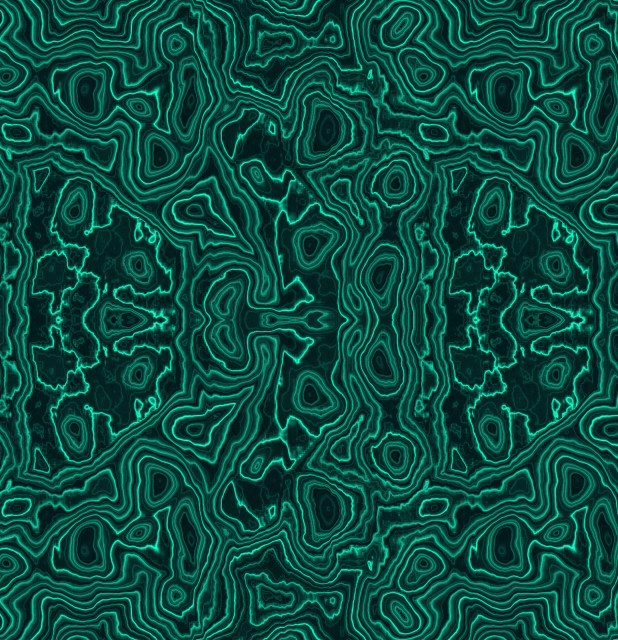
Write a Shadertoy shader that draws this pattern.

```glsl
// Dark malachite: glowing green contour veins around eyes and plateaus, mirrored
// about the horizontal midline and repeating across. A smooth union of distances,
// roughened by layered sines, gives a height that is cut into uneven bands.

const float TAU = 6.28318;
const float PERIOD = 0.652;       // repeat width, in canvas heights
const float BLEND = 0.007;        // softness of the union of shapes
const float RELIEF = 0.0085;      // strength of the sine roughness
const float WARP = 0.007;         // bending of the large shapes
const float PLATEAU = 0.019;      // height of the flat areas
const float VEIN_SPACING = 0.0128;
const float HAIR_SPACING = 0.0052;
const int OCTAVES = 6;
const int SAMPLES = 2;            // antialiasing grid side
const vec3 DARK = vec3(0.006, 0.07, 0.085);
const vec3 BRIGHT = vec3(0.08, 0.90, 0.71);

// Large eyes: centre x, distance from the midline, two radii
const vec4 EYES[12] = vec4[12](
    vec4(0.199, 0.000, 0.030, 0.015), vec4(0.111, 0.174, 0.014, 0.020),
    vec4(0.225, 0.083, 0.009, 0.010), vec4(0.466, 0.000, 0.036, 0.012),
    vec4(0.488, 0.122, 0.023, 0.032), vec4(0.354, 0.028, 0.015, 0.018),
    vec4(0.508, 0.298, 0.028, 0.030), vec4(0.615, 0.211, 0.015, 0.022),
    vec4(0.599, 0.057, 0.016, 0.032), vec4(0.137, 0.359, 0.033, 0.026),
    vec4(0.297, 0.344, 0.018, 0.044), vec4(0.243, 0.258, 0.019, 0.022));

// Small eyes: centre and radius
const vec3 BEADS[5] = vec3[5](
    vec3(0.401, 0.224, 0.010), vec3(0.284, 0.438, 0.012),
    vec3(0.630, 0.461, 0.012), vec3(0.005, 0.385, 0.015),
    vec3(0.224, 0.337, 0.016));

float hash(float n) {
    return fract(sin(n * 12.9898) * 43758.5);
}

// Shortest offset between points on the repeating strip
vec2 wrap(vec2 d) {
    return vec2(mod(d.x + 0.5 * PERIOD, PERIOD) - 0.5 * PERIOD, d.y);
}

float segment(vec2 p, vec2 a, vec2 b) {
    vec2 d = wrap(p - a), s = b - a;
    return length(d - s * clamp(dot(d, s) / dot(s, s), 0.0, 1.0));
}

// Layered sines whose phases feed back; whole wave counts keep them periodic
float ripples(vec2 p) {
    float sum = 0.0, amp = 1.0, waves = 3.0;
    float decay = 0.50 + 0.06 * sin(TAU * p.x / PERIOD + 9.0 * p.y);
    for (int i = 0; i < OCTAVES; i++) {
        float fi = float(i);
        vec2 k = TAU / PERIOD * waves * p;
        float bend = 1.3 * sin(k.y * 0.6 + fi * 2.3) + 1.5 * sum;
        sum += amp * sin(k.x + 0.5 * k.y + bend + fi * 1.7)
                   * cos(k.y * 0.9 - k.x + 1.1 * sin(k.x + fi) - sum);
        amp *= decay;
        waves = floor(waves * 1.8);
    }
    return sum;
}

// Flat areas: a tapered block, a bent arm, a side bar and an arch at the edge
float plateaus(vec2 p) {
    vec2 d = wrap(p - vec2(0.162, 0.0));
    float block = max(abs(d.x) - 0.108, dot(d, vec2(0.61, 0.79)) - 0.155);
    block = max(block, d.y - 0.225);
    vec2 elbow = vec2(0.482, 0.125);
    float arm = min(segment(p, vec2(0.478, 0.0), elbow) - 0.042,
                    segment(p, elbow, vec2(0.388, 0.285)) - 0.034);
    float bar = segment(p, vec2(0.354, 0.0), vec2(0.354, 0.065)) - 0.016;
    float arch = segment(p, vec2(0.456, 0.53), vec2(0.456, 0.60)) - 0.01;
    return max(min(min(block, bar), min(arm, arch)), 0.0) + PLATEAU;
}

float heightAt(vec2 p, float rough) {
    vec2 k = TAU / PERIOD * p;
    p += WARP * vec2(sin(5.0 * k.y + 2.0 * k.x), sin(6.0 * k.x + 2.0 * sin(4.0 * k.y)));
    float total = exp(-plateaus(p) / BLEND);
    for (int i = 0; i < 12; i++) {
        vec2 r = EYES[i].zw;
        float d = (length(wrap(p - EYES[i].xy) / r) - 1.0) * sqrt(r.x * r.y);
        total += exp(-d / BLEND);
    }
    for (int i = 0; i < 5; i++) {
        float d = length(wrap(p - BEADS[i].xy)) - BEADS[i].z;
        total += exp(-d / BLEND);
    }
    return -BLEND * log(total) + RELIEF * rough;
}

// One vein per band, sharp on one side and fading on the other
float veins(float h, float spacing, float width, float seed) {
    float u = h / spacing, f = fract(u), id = floor(u) + seed;
    float d = f - mix(0.3, 0.5, hash(id));
    float w = width * mix(0.65, 1.35, hash(id + 31.0));
    float line = d > 0.0 ? exp(-d / (2.0 * w)) : exp(d / w);
    return line * mix(0.45, 1.0, hash(id + 57.0)) * smoothstep(0.0, 0.15, f * (1.0 - f));
}

vec3 stone(vec2 uv) {
    vec2 p = vec2(uv.x, abs(uv.y - 0.5));
    float rough = ripples(p);
    float h = heightAt(p, rough);
    // Narrow the veins where the height is flat, so they stay lines
    float slope = length(vec2(dFdx(h), dFdy(h))) * iResolution.y;
    float thin = mix(0.4, 1.0, smoothstep(0.1, 1.0, slope));
    float tone = 0.06 + 0.03 * sin(h * 210.0) + 0.015 * sin(rough * 40.0);
    tone += (1.15 + 0.2 * rough) * veins(h, VEIN_SPACING, 0.088 * thin, 3.0);
    tone += 0.28 * veins(h, HAIR_SPACING, 0.08 * thin, 11.0);
    tone *= mix(0.35, 1.0, smoothstep(-0.012, -0.002, h));   // dim cores
    tone += 0.7 * exp(-abs(h) / (0.0016 * thin));            // lit rims
    return mix(DARK, BRIGHT, clamp(tone, 0.0, 1.1));
}

void mainImage(out vec4 fragColor, in vec2 fragCoord) {
    vec3 colour = vec3(0.0);
    for (int i = 0; i < SAMPLES * SAMPLES; i++) {
        vec2 offset = (vec2(i % SAMPLES, i / SAMPLES) + 0.5) / float(SAMPLES) - 0.5;
        colour += stone((fragCoord + offset) / iResolution.y);
    }
    fragColor = vec4(colour / float(SAMPLES * SAMPLES), 1.0);
}
```
